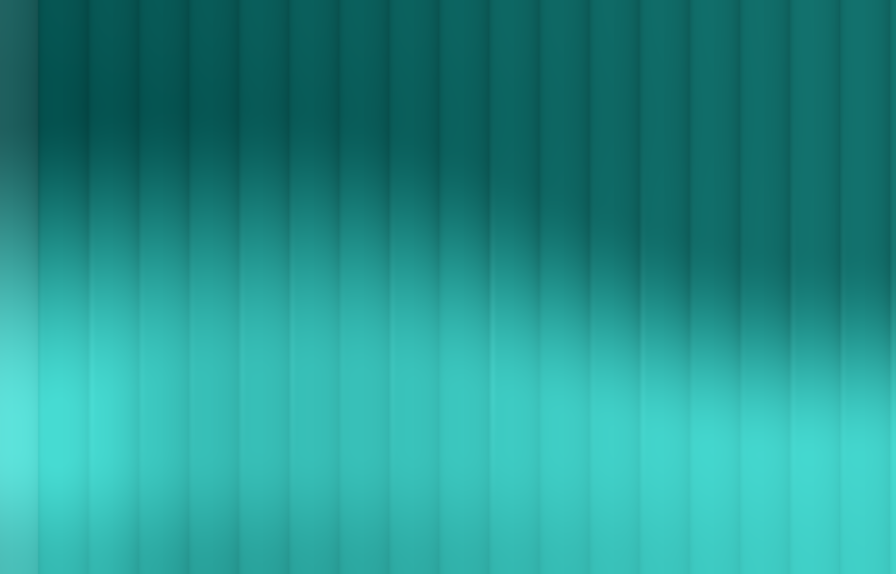
Reproduce this background procedurally as a Shadertoy shader.

```glsl
const float FIRST_SEAM = 0.0425;   // x of the first seam
const float PANEL_WIDTH = 0.0559;  // share of the canvas width
const float SEAM_SHADE = 0.17;
const float RIM_LIGHT = 0.035;
const float PANEL_VARIATION = 0.012;
const vec3 DEEP_TEAL = vec3(0.015, 0.32, 0.31);
const vec3 MID_TEAL = vec3(0.135, 0.59, 0.565);
const vec3 BRIGHT_AQUA = vec3(0.275, 0.86, 0.825);
const vec3 EDGE_VEIL = vec3(0.11, 0.055, 0.06);

float hash(float n) {
    return fract(sin(n * 127.1) * 43758.5453);
}

float bell(float x, float center, float width) {
    float d = (x - center) / width;
    return exp(-d * d);
}

// Light level behind the glass; depth runs from 0 at the top to 1 at the bottom
float glowLevel(float x, float depth) {
    float dark = mix(0.335, 0.455, x) - 0.025 * bell(depth, 0.2, 0.12) * (1.0 - x);
    float bright = mix(0.745, 0.845, smoothstep(0.25, 0.9, x))
                 + 0.125 * bell(x, 0.065, 0.1);
    float start = mix(0.18, 0.43, smoothstep(0.3, 0.9, x));
    float end = mix(0.66, 0.80, smoothstep(0.35, 0.9, x))
              + 0.08 * bell(x, 0.04, 0.12);
    float level = mix(dark, bright, smoothstep(start, end, depth));
    return level - mix(0.14, 0.02, x) * smoothstep(0.78, 1.0, depth);
}

vec3 tealRamp(float level) {
    float t = (level - DEEP_TEAL.g) / (BRIGHT_AQUA.g - DEEP_TEAL.g);
    vec3 lower = mix(DEEP_TEAL, MID_TEAL, clamp(t * 2.0, 0.0, 1.0));
    return mix(lower, BRIGHT_AQUA, clamp(t * 2.0 - 1.0, 0.0, 1.0));
}

void mainImage(out vec4 fragColor, in vec2 fragCoord) {
    vec2 uv = fragCoord / iResolution.xy;
    float depth = 1.0 - uv.y;
    float panel = (uv.x - FIRST_SEAM) / PANEL_WIDTH;
    float id = floor(panel);
    float across = fract(panel);

    float level = glowLevel(uv.x, depth);
    float glow = smoothstep(0.4, 0.8, level);
    level += PANEL_VARIATION * (hash(id + 3.0) - 0.5);
    vec3 color = tealRamp(level);

    // Soft shadow before each seam, short falloff after it
    float shade = 0.75 * exp(-(1.0 - across) / 0.2) * step(0.5, across)
                + 0.75 * exp(-across / 0.06) * step(across, 0.5);
    color *= 1.0 - shade * SEAM_SHADE * mix(1.25, 0.45, glow);

    // Thin rim light on the leading side of each panel
    float rim = bell(across, 0.08, 0.05) * hash(id + 11.0);
    color += RIM_LIGHT * rim * bell(depth, 0.58, 0.25);

    // Pale veil on the leftmost sliver
    float pixel = 1.0 / iResolution.x;
    float veil = 1.0 - smoothstep(FIRST_SEAM - pixel, FIRST_SEAM + pixel, uv.x);
    color += EDGE_VEIL * veil * mix(1.0, 0.65, uv.x / FIRST_SEAM);

    fragColor = vec4(clamp(color, 0.0, 1.0), 1.0);
}
```
